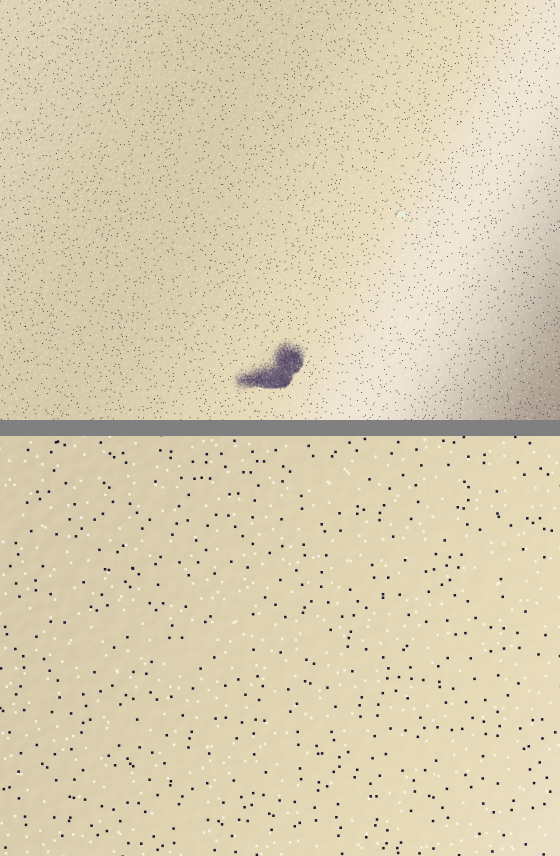
Top: the whole. Bottom: its middle third, enlarged.
Reproduce this texture procedurally as a Shadertoy shader.

```glsl
// Speckled cream paper with a diagonal sheen, a shaded corner and a violet smudge.
#define TAN vec3(0.845, 0.795, 0.670)
#define PALE vec3(0.870, 0.825, 0.715)
#define CREAM vec3(0.905, 0.855, 0.720)
#define SHEEN vec3(0.940, 0.900, 0.835)
#define SHADE vec3(0.660, 0.610, 0.555)
#define INK vec3(0.330, 0.280, 0.410)
#define DARK_SPECK vec3(0.110, 0.100, 0.200)
#define LIGHT_SPECK vec3(0.990, 0.970, 0.910)
#define SPECK_CELLS 100.0
#define SPECK_SIZE 0.0020
#define SPECK_CHANCE 0.35
#define RELIEF 0.045

vec3 hash3(vec2 p) {
    vec3 q = fract(p.xyx * vec3(0.1031, 0.1030, 0.0973));
    q += dot(q, q.yxz + 33.33);
    return fract((q.xxy + q.yzz) * q.zyx);
}

// Distance to the nearest scattered point, in cells
float cellular(vec2 p) {
    vec2 cell = floor(p);
    float nearest = 2.0;
    for (int y = -1; y <= 1; y++)
    for (int x = -1; x <= 1; x++) {
        vec2 c = cell + vec2(x, y);
        nearest = min(nearest, length(c + hash3(c + 71.0).xy - p));
    }
    return nearest;
}

// Layered sines, roughly -1 to 1
float waves(vec2 p) {
    float sum = 0.0, amp = 0.5;
    for (int i = 0; i < 4; i++) {
        sum += amp * sin(p.x + 1.7 * sin(p.y)) * cos(p.y - 0.6 * p.x);
        p = mat2(1.5, 1.1, -1.1, 1.5) * p + 2.3;
        amp *= 0.6;
    }
    return sum;
}

// Paper colour along the diagonal light
vec3 paper(vec2 p) {
    float d = dot(p, vec2(0.886, -0.463)) + 0.012 * waves(p * 5.0);
    vec3 col = mix(PALE, TAN, smoothstep(-0.45, 0.05, d));
    col = mix(col, CREAM, smoothstep(0.12, 0.55, d));
    col = mix(col, SHEEN, smoothstep(0.50, 0.76, d));
    return mix(col, SHADE, smoothstep(0.76, 1.20, d));
}

// Embossed grain, strongest at the upper left
float relief(vec2 p) {
    vec2 q = p * 85.0 + 0.6 * waves(p * 30.0);
    float slope = cellular(q) - cellular(q + vec2(0.22, -0.22));
    float strength = mix(0.35, 1.0, smoothstep(0.7, -0.4, p.x - 0.6 * p.y));
    return slope * strength;
}

// Smudge: tapered wedge joined to a round lobe; crisp below, powdery above
float smudge(vec2 p) {
    vec2 q = p + 0.005 * vec2(waves(p * 90.0), waves(p * 80.0 + 4.0));
    vec2 start = vec2(0.578, 0.092), axis = vec2(0.087, 0.012);
    float t = clamp(dot(q - start, axis) / dot(axis, axis), 0.0, 1.0);
    float wedge = length(q - start - axis * t) - mix(0.013, 0.029, t);
    float lobe = length(q - vec2(0.688, 0.142)) - 0.034;
    float h = clamp(0.5 + (lobe - wedge) / 0.03, 0.0, 1.0);
    float d = mix(lobe, wedge, h) - 0.015 * h * (1.0 - h);
    float above = smoothstep(-0.02, 0.03, p.y - 0.1 - 0.6 * (p.x - 0.64));
    float soft = mix(0.003, 0.018, above);
    float grain = cellular(p * 190.0);
    float body = smoothstep(soft, -soft, d + 0.014 * above * (grain - 0.4));
    float wisp = exp(-max(d, 0.0) / 0.012) * smoothstep(0.0, 0.5, waves(p * 70.0));
    float mottle = 0.94 - 0.22 * grain + 0.12 * waves(p * 60.0);
    return clamp(max(body * mottle, 0.22 * wisp * above), 0.0, 1.0);
}

// Area share of the pixel covered by dark (x) and light (y) specks
vec2 specks(vec2 p, float pixel) {
    vec2 cell = floor(p * SPECK_CELLS), cover = vec2(0.0);
    for (int y = -1; y <= 1; y++)
    for (int x = -1; x <= 1; x++) {
        vec2 c = cell + vec2(x, y);
        vec3 h = hash3(c + 11.0);
        vec2 away = abs((c + h.xy) / SPECK_CELLS - p);
        vec2 side = clamp(0.5 * (SPECK_SIZE + pixel) - away, 0.0, min(SPECK_SIZE, pixel)) / pixel;
        cover += side.x * side.y * vec2(step(h.z, SPECK_CHANCE), step(1.0 - SPECK_CHANCE, h.z));
    }
    return min(cover, 1.0);
}

void mainImage(out vec4 fragColor, in vec2 fragCoord) {
    float pixel = 1.0 / iResolution.y;
    vec2 p = fragCoord * pixel;
    vec3 col = paper(p) + RELIEF * relief(p);

    // Small pale chip with a shaded upper rim
    vec2 chip = p - vec2(0.955, 0.488);
    float r = length(chip * vec2(1.0, 1.2)) + 0.003 * waves(p * 200.0);
    float rim = smoothstep(0.004, 0.0, abs(r - 0.013)) * smoothstep(0.0, 0.012, chip.y - chip.x);
    col = mix(col, vec3(0.90, 0.93, 0.85), smoothstep(0.013, 0.008, r));
    col -= 0.12 * rim;

    col = mix(col, INK, smudge(p));
    vec2 cover = specks(p, pixel);
    col = mix(col, LIGHT_SPECK, 0.85 * cover.y);
    col = mix(col, DARK_SPECK, cover.x);
    fragColor = vec4(col, 1.0);
}
```
